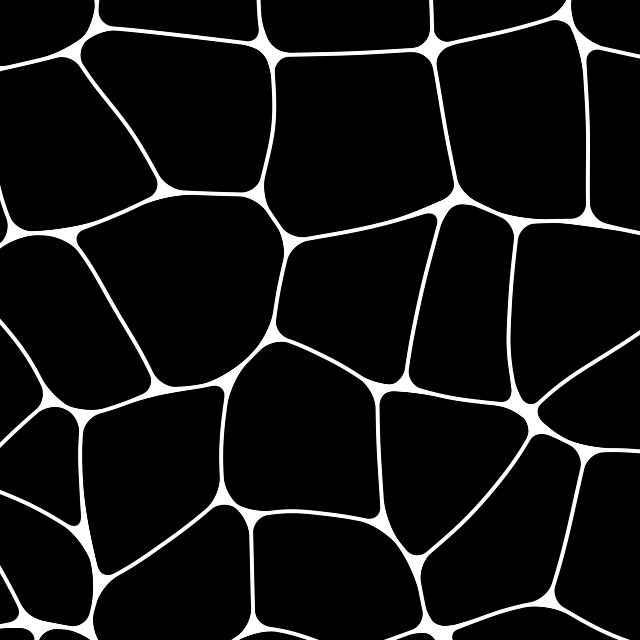
A Shadertoy shader for this pattern:

```glsl
// Rounded black cells parted by a thin white web with filleted junctions.

vec2 hash22(vec2 p) {
    return fract(sin(vec2(dot(p, vec2(127.1, 311.7)),
                          dot(p, vec2(269.5, 183.3)))) * 43758.5453);
}

// Smooth vector noise in -1..1
vec2 noise2(vec2 p) {
    vec2 i = floor(p), f = fract(p);
    vec2 u = f * f * f * (f * (f * 6.0 - 15.0) + 10.0);
    vec2 low  = mix(hash22(i), hash22(i + vec2(1, 0)), u.x);
    vec2 high = mix(hash22(i + vec2(0, 1)), hash22(i + vec2(1, 1)), u.x);
    return 2.0 * mix(low, high, u.y) - 1.0;
}

// Canvas position to bent cell space, about 4.6 cells across
vec2 bend(vec2 uv) {
    return 4.6 * (uv + 0.03 * noise2(uv * 4.0 + 17.0)) + 3.0;
}

vec2 seedPoint(vec2 cell) {
    return cell + 0.04 + 0.92 * hash22(cell);
}

// Distance to the cell walls in canvas units, with corners rounded by radius
float wallDistance(vec2 uv, float radius) {
    vec2 p = bend(uv);
    vec2 base = floor(p);

    // Local stretch of the bend, used to keep the wall width even
    float e = 0.001;
    mat2 stretch = mat2((bend(uv + vec2(e, 0)) - p) / e,
                        (bend(uv + vec2(0, e)) - p) / e);

    // Nearest seed
    vec2 nearest = vec2(0);
    float best = 1e5;
    for (int y = -2; y <= 2; y++)
    for (int x = -2; x <= 2; x++) {
        vec2 toSeed = seedPoint(base + vec2(x, y)) - p;
        float d = dot(toSeed, toSeed);
        if (d < best) {
            best = d;
            nearest = toSeed;
        }
    }

    // Circular blend of the distances to all bisectors
    float overlap = 0.0;
    for (int y = -2; y <= 2; y++)
    for (int x = -2; x <= 2; x++) {
        vec2 toSeed = seedPoint(base + vec2(x, y)) - p;
        vec2 across = toSeed - nearest;
        if (dot(across, across) > 1e-5) {
            vec2 normal = normalize(across);
            float d = dot(0.5 * (toSeed + nearest), normal);
            d /= length(normal * stretch);
            float inside = max(radius - d, 0.0);
            overlap += inside * inside;
        }
    }
    return radius - sqrt(overlap);
}

void mainImage(out vec4 fragColor, in vec2 fragCoord) {
    vec2 uv = fragCoord / iResolution.y;
    float pixel = 1.0 / iResolution.y;

    float d = wallDistance(uv, 0.026) - 0.0031;
    float web = 1.0 - smoothstep(-0.6 * pixel, 0.6 * pixel, d);
    fragColor = vec4(vec3(web), 1.0);
}
```
